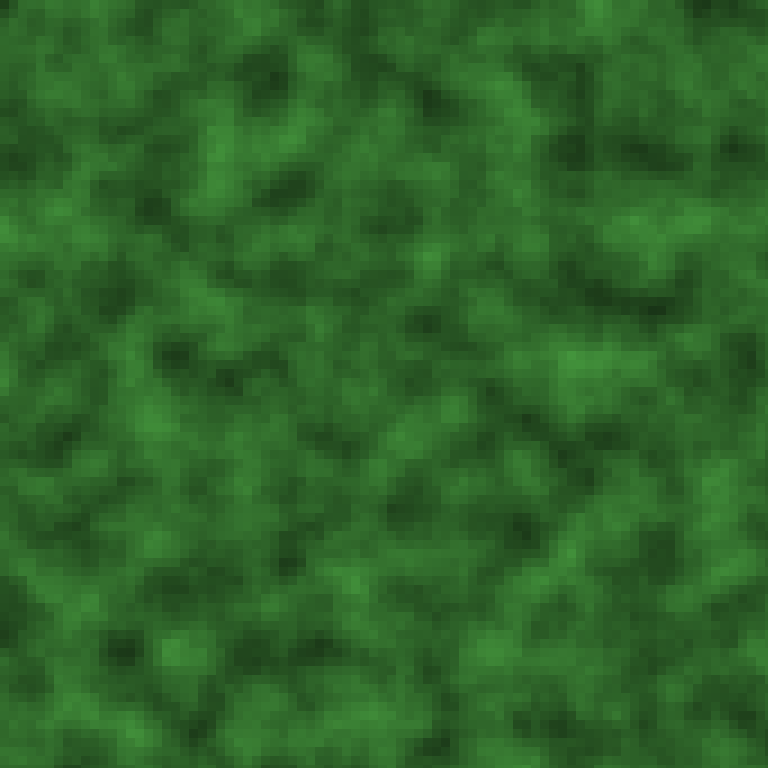
Write a Shadertoy shader that draws this texture.

```glsl
// Blocky mottled green grass: fractal gradient noise sampled on a coarse grid.

// Random unit gradient for a lattice corner.
vec2 cornerGradient(vec2 corner) {
    uvec2 q = uvec2(ivec2(corner) + 4096);
    uint h = q.x * 1597334677u ^ q.y * 3812015801u;
    h = (h ^ (h >> 15)) * 2246822519u;
    h = (h ^ (h >> 13)) * 3266489917u;
    h ^= h >> 16;
    float angle = 6.28318 * float(h & 65535u) / 65536.0;
    return vec2(cos(angle), sin(angle));
}

float gradientNoise(vec2 p) {
    vec2 cell = floor(p), f = p - cell;
    vec2 fade = f * f * f * (f * (f * 6.0 - 15.0) + 10.0);
    vec2 right = vec2(1, 0), up = vec2(0, 1);
    float a = dot(cornerGradient(cell), f);
    float b = dot(cornerGradient(cell + right), f - right);
    float c = dot(cornerGradient(cell + up), f - up);
    float d = dot(cornerGradient(cell + 1.0), f - 1.0);
    return mix(mix(a, b, fade.x), mix(c, d, fade.x), fade.y);
}

// Four octaves, each turned so that their lattices do not line up.
float fractalNoise(vec2 p) {
    float sum = 0.0, amplitude = 1.0;
    for (int octave = 0; octave < 4; octave++) {
        sum += amplitude * gradientNoise(p);
        p = mat2(1.6, 1.2, -1.2, 1.6) * p + vec2(17.3, 9.1);
        amplitude *= 0.5;
    }
    return sum;
}

// Snaps to block centres, with a one-pixel ramp across each block edge.
vec2 blockCentre(vec2 p, float pixel) {
    vec2 q = p - 0.5;
    return floor(q) + 0.5 + clamp((fract(q) - 0.5) / pixel + 0.5, 0.0, 1.0);
}

void mainImage(out vec4 fragColor, in vec2 fragCoord) {
    // Blocks are counted from the top left corner.
    float blocks = 85.3333;
    vec2 uv = vec2(fragCoord.x, iResolution.y - fragCoord.y) / iResolution.y;
    vec2 block = blockCentre(uv * blocks, blocks / iResolution.y);

    // Patches about a tenth of the canvas wide, from deep to bright green.
    float shade = 0.5 + 0.55 * fractalNoise(block / blocks * 10.7 + 3.4);
    vec3 deepGreen = vec3(0.084, 0.17, 0.074);
    vec3 brightGreen = vec3(0.276, 0.61, 0.246);
    fragColor = vec4(mix(deepGreen, brightGreen, clamp(shade, 0.0, 1.0)), 1.0);
}
```
